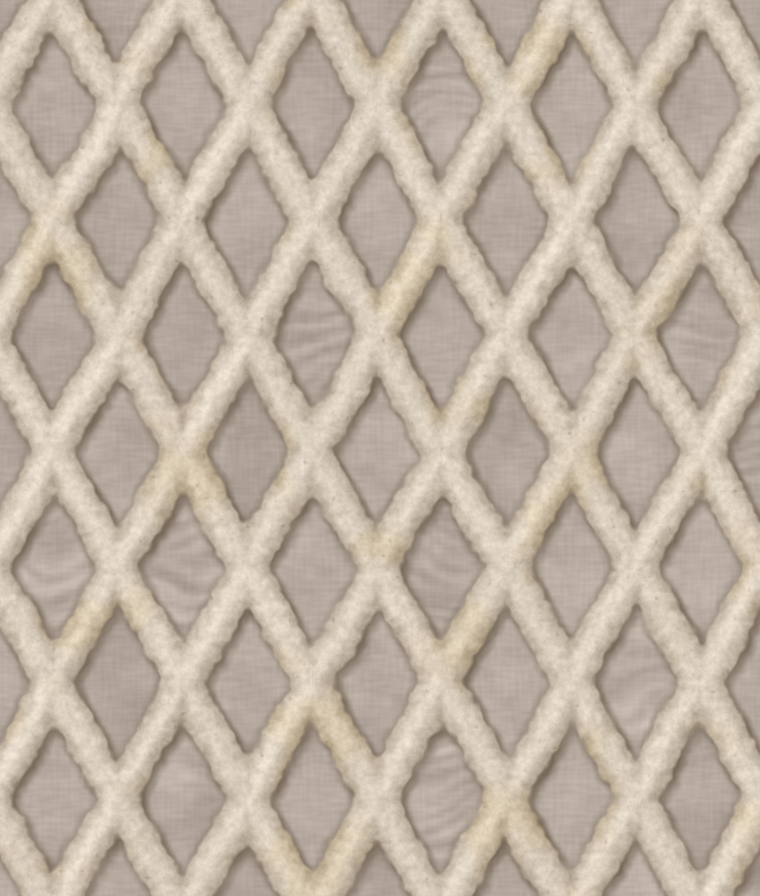
Give the GLSL for this pattern, as a WebGL 2 fragment shader.

```glsl
#version 300 es
precision highp float;
// Tufted diamond trellis on plain linen: two families of slanted cords cross
// on a lattice, with soft ragged pile, a rounded profile and a soft shadow.
// Gradient noise bends the cords, roughens the pile and creases the cloth.
uniform vec2 u_resolution;
out vec4 fragColor;

float hash(vec2 p) {
  vec3 q = fract(p.xyx * vec3(0.1031, 0.1030, 0.0973));
  q += dot(q, q.yzx + 33.33);
  return fract((q.x + q.y) * q.z);
}

vec2 gradient(vec2 cell) {
  float angle = 6.2832 * hash(cell);
  return vec2(cos(angle), sin(angle));
}

// Gradient noise, roughly -0.7 to 0.7
float noise(vec2 p) {
  vec2 i = floor(p), f = fract(p);
  vec2 u = f * f * f * (f * (f * 6.0 - 15.0) + 10.0), e = vec2(0.0, 1.0);
  return mix(
    mix(dot(gradient(i), f), dot(gradient(i + e.yx), f - e.yx), u.x),
    mix(dot(gradient(i + e.xy), f - e.xy), dot(gradient(i + 1.0), f - 1.0), u.x), u.y);
}

float fbm(vec2 p) {
  float sum = 0.0, amplitude = 1.0;
  for (int i = 0; i < 3; i++) {
    sum += amplitude * noise(p);
    p = p * 2.03 + 17.3;
    amplitude *= 0.55;
  }
  return sum;
}

// Lattice coordinates: whole numbers lie on the two families of cords
vec2 lattice(vec2 p) {
  p += 0.0055 * vec2(noise(p * 9.0 + 40.0), noise(p * 9.0 + 71.0));
  vec2 q = (p - vec2(0.4206, 0.625)) / vec2(0.1445, 0.258);
  return vec2(q.x + q.y, q.x - q.y);
}

// Signed distance to the cord edges, negative inside the pile
float cordDistance(vec2 p) {
  vec2 d = abs(fract(lattice(p) + 0.5) - 0.5) * 0.126;
  float blend = max(0.009 - abs(d.x - d.y), 0.0) / 0.009;
  float nearest = min(d.x, d.y) - blend * blend * 0.00225;
  return nearest - 0.0205 + 0.0045 * noise(p * 42.0) + 0.003 * noise(p * 95.0 + 9.0);
}

// Random value for each length of cord between two crossings
float cordTone(vec2 p) {
  vec2 q = lattice(p), offset = abs(fract(q + 0.5) - 0.5);
  bool rising = offset.y < offset.x;
  vec2 key = rising ? vec2(floor(q.x), floor(q.y + 0.5) + 50.0)
                    : vec2(floor(q.x + 0.5), floor(q.y));
  return hash(key + 20.0);
}

vec3 linen(vec2 p) {
  vec2 cell = floor(lattice(p));
  // Threads, slubs and a slight change of tone from one diamond to the next
  float tone = 0.035 * noise(p * vec2(45.0, 230.0)) + 0.025 * noise(p * vec2(240.0, 35.0));
  tone += 0.05 * fbm(p * 13.0 + 5.0) + 0.04 * (hash(cell + 60.0) - 0.5);
  // Sideways creases, strong in a few diamonds
  float crease = noise(vec2(p.x * 8.0, p.y * 65.0 + 3.0 * noise(p * 12.0)));
  tone += crease * mix(0.02, 0.13, smoothstep(0.72, 0.95, hash(cell + 31.0)));
  return vec3(0.705, 0.655, 0.615) + tone;
}

vec3 pile(vec2 p, float d) {
  // Rounded body, light along the middle
  float height = smoothstep(0.0, 0.016, -d);
  vec3 color = mix(vec3(0.73, 0.68, 0.61), vec3(0.86, 0.815, 0.755), height);
  // Slope of the body lit from the upper left
  float slope = cordDistance(p + vec2(-0.005, 0.006)) - d;
  color += clamp(slope * 5.0, -0.05, 0.04);
  // Clumped tufts, loose fibres and dark pits between them
  float tufts = noise(p * 85.0 + 20.0) + 0.9 * noise(p * 170.0);
  color += 0.055 * tufts + 0.03 * noise(p * 330.0);
  color -= vec3(0.08, 0.09, 0.10) * smoothstep(0.35, 0.7, noise(p * 125.0 + 50.0));
  // Uneven tone from cord to cord, and warm aged patches
  color += 0.03 * (cordTone(p) - 0.5) * height;
  float aged = smoothstep(0.05, 0.5, fbm(p * 7.0 + 88.0));
  return color - vec3(0.01, 0.025, 0.06) * aged;
}

void main() {
  vec2 p = gl_FragCoord.xy / u_resolution.y;
  float pixel = 1.0 / u_resolution.y;
  float d = cordDistance(p);

  // Shadow towards the lower right, plus contact shade on every side
  float dropShadow = 1.0 - smoothstep(-0.004, 0.008, cordDistance(p + vec2(-0.006, 0.007)));
  float contact = 1.0 - smoothstep(0.0, 0.010, d);
  float patchiness = 0.8 + 0.5 * noise(p * 24.0 + 13.0);
  float shade = clamp((0.65 * dropShadow + 0.45 * contact) * patchiness, 0.0, 1.0);
  vec3 ground = mix(linen(p), vec3(0.47, 0.415, 0.355), shade);

  float cover = 1.0 - smoothstep(-0.0015 - pixel, 0.0015 + pixel, d);
  vec3 color = mix(ground, pile(p, d), cover);
  fragColor = vec4(clamp(color, 0.0, 1.0), 1.0);
}
```
